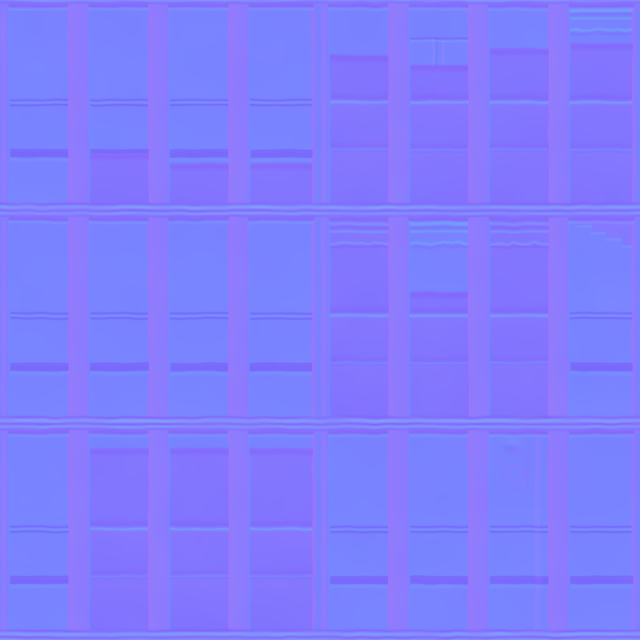
Give the GLSL for this texture map, as a three.js fragment shader.

```glsl
varying vec2 vUv;

float hash(vec2 p) {
  vec3 h = fract(vec3(p.xyx) * 0.1031);
  h += dot(h, h.yzx + 33.33);
  return fract((h.x + h.y) * h.z);
}

float noise(vec2 p) {
  vec2 i = floor(p), f = fract(p);
  f = f * f * (3.0 - 2.0 * f);
  return mix(mix(hash(i), hash(i + vec2(1, 0)), f.x),
             mix(hash(i + vec2(0, 1)), hash(i + vec2(1, 1)), f.x), f.y);
}

float band(float x, float a, float b) {
  return smoothstep(a - 1.0, a + 1.0, x) - smoothstep(b - 1.0, b + 1.0, x);
}

float ridge(float x, float center, float width) {
  x = (x - center) / width;
  return exp(-x * x);
}

// Depth at which the downward-tilted part of each window starts
float blindStart(float row, float block, float col) {
  vec4 d = vec4(300);
  if (row < 0.5) d = block < 0.5 ? vec4(300, 184, 196, 196) : vec4(66, 78, 58, 52);
  else if (row < 1.5 && block > 0.5) d = vec4(6, 94, 6, 300);
  else if (row > 1.5 && block < 0.5) d = vec4(300, 26, 26, 26);
  return dot(d, vec4(equal(vec4(0, 1, 2, 3), vec4(col))));
}

void main() {
  // Eight bays by three storeys, each 96 by 256 units of a 768 unit canvas
  vec2 p = vec2(vUv.x, 1.0 - vUv.y) * 768.0;
  vec2 cell = min(floor(p / vec2(96, 256)), vec2(7, 2));
  vec2 wobble = vec2(noise(p * 0.05), noise(p * 0.06 + 40.0)) - 0.5;
  vec2 q = p - cell * vec2(96, 256) + wobble * 1.6;
  float x = q.x, y = q.y, row = cell.y;
  float block = floor(cell.x / 4.0), col = mod(cell.x, 4.0);
  float start = blindStart(row, block, col);
  float blind = smoothstep(start - 1.5, start + 1.5, y);
  float right = col > 2.5 ? 87.0 : 83.0;
  float bay = band(x, 12.0, right) * band(y, 9.0, 244.0);

  // Frame and glass tilt, with a slow gradient down each pane
  vec2 tilt = vec2(0.025, -0.012);
  float fall = y < 122.0 ? y / 122.0 : fract((y - 122.0) / 61.0);
  vec2 glass = mix(vec2(-0.024, 0.008 + 0.012 * fall),
                   vec2(0.02 - 0.014 * fall, -0.032 - 0.016 * fall), blind);
  glass.y -= 0.045 * ridge(y, start + 4.0, 4.0);

  // Transoms
  vec2 clearBars = vec2(-0.02, -0.09) * (ridge(y, 120.0, 1.6) + ridge(y, 126.0, 1.4))
    + vec2(0, 0.05) * ridge(y, 123.0, 1.3)
    + vec2(0.0, -0.095) * band(y, 179.0, 189.0) + vec2(0, 0.04) * ridge(y, 192.0, 2.0);
  vec2 blindBars = vec2(-0.03, 0.12) * ridge(y, 122.5, 2.2)
    + vec2(0, -0.03) * ridge(y, 117.0, 4.0)
    + vec2(-0.015, 0.055) * ridge(y, 179.5, 1.6) + vec2(0, -0.02) * ridge(y, 175.0, 3.0);
  glass += mix(clearBars, blindBars, blind);

  // Slats near the top of some windows
  if (block > 0.5 && ((row == 1.0 && col < 2.5) || (row == 0.0 && col > 2.5))) {
    float sag = (noise(p * 0.12) - 0.5) * 3.0;
    glass += vec2(-0.02, 0.09) * (ridge(y, 13.0, 2.0) + ridge(y, 22.0, 1.6) + ridge(y + sag, 36.0, 1.8));
    glass.y -= 0.04 * (ridge(y, 17.0, 2.0) + ridge(y + sag, 40.0, 2.0));
  }

  // Boxed fitting, stepped break and dented plate
  if (cell == vec2(5, 0)) {
    float box = band(y, 46.0, 79.0);
    glass += box * vec2(0.04, 0.01) * (ridge(x, 40.0, 1.5) - ridge(x, 44.0, 1.5) + ridge(x, 52.0, 1.5));
    glass.y += 0.06 * ridge(y, 49.0, 1.5) - 0.08 * ridge(y, 46.0, 1.5);
  }
  if (cell == vec2(7, 1)) {
    float stair = 14.0 + 8.0 * floor((x - 20.0) / 18.0);
    glass = mix(glass, vec2(0.015, -0.025), 1.0 - smoothstep(stair - 1.0, stair + 1.0, y));
    glass.y += 0.05 * ridge(y, stair + 2.0, 1.5);
  }
  if (cell == vec2(6, 2)) {
    vec2 dent = (q - vec2(38, 22)) / vec2(9, 6);
    vec2 plate = abs(q - vec2(42, 54)) - vec2(15, 20);
    glass += dent * vec2(0.05, -0.08) * exp(-dot(dent, dent));
    glass += vec2(0.022, -0.02) * ridge(max(plate.x, plate.y), 0.0, 2.0);
    glass += vec2(0.025, -0.015) * ridge(length(q - vec2(43, 56)), 9.0, 3.0);
    glass.x += 0.04 * band(x, 66.0, 72.0);
  }
  tilt = mix(tilt, glass, bay);

  // Bevels around the bay
  float tall = band(y, 8.0, 244.0);
  float wide = band(x, 10.0, right + 2.0);
  tilt += tall * (vec2(-0.035, 0.025) * ridge(x, 12.0, 2.2) + vec2(0.025, -0.015) * ridge(x, right, 2.0));
  tilt.y += wide * (0.05 * ridge(y, 11.0, 1.8) - 0.075 * ridge(y, 7.0, 2.2));

  // Rounded posts within a block, paired thin lips at its ends
  float s = x > 48.0 ? x - 96.0 : x;
  bool inner = x > 48.0 ? col < 2.5 : col > 0.5;
  if (inner) {
    float post = band(s, -14.0, 10.0) * band(y, 4.0, 246.0 - 0.02 * s * s);
    tilt = mix(tilt, vec2(0.052 - 0.0012 * s, -0.018), post);
    tilt += tall * vec2(0.025, -0.01) * ridge(s, -13.0, 2.0);
  } else {
    tilt += tall * (vec2(0.05, -0.01) * (ridge(s, -8.5, 2.0) + ridge(s, 4.5, 2.0))
      + vec2(-0.05, 0.015) * (ridge(s, -2.0, 3.5) + 0.6 * ridge(s, 8.5, 1.5)));
  }

  // Worn sill between storeys
  float worn = 0.55 + 0.7 * noise(p * vec2(0.035, 0.12));
  tilt += worn * (vec2(-0.02, 0.115) * (ridge(y, 249.0, 2.2) + 0.7 * ridge(y, 256.0, 1.8) + 0.7 * ridge(y, 0.0, 1.8))
    - vec2(0.02, 0.07) * (ridge(y, 245.0, 1.7) + ridge(y, 253.0, 1.6) + 0.6 * ridge(y, 3.5, 1.6)));

  // Faint unevenness, then slope to colour
  tilt += (vec2(noise(p * 0.03), noise(p * 0.025 + 90.0)) - 0.5) * 0.012;
  gl_FragColor = vec4(0.5 + tilt, 1.0 - 2.0 * dot(tilt, tilt), 1.0);
}
```
